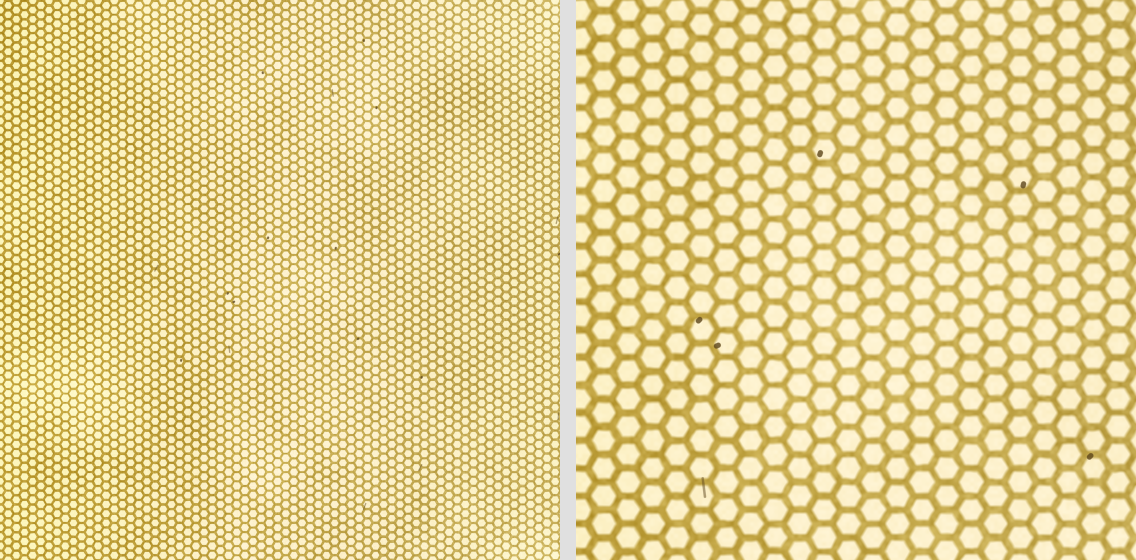
Left: the whole. Right: its middle third, enlarged.
A WebGL 2 fragment shader for this pattern:

```glsl
#version 300 es
precision highp float;
// Fine honeycomb mesh: cream flat-topped hexagons in staggered columns on ochre.
// A nearest-cell lattice gives a rounded hexagon distance; layered noise adds
// uneven ink, paper grain and mottling, and a loop scatters specks and fibres.

uniform vec2 u_resolution;
out vec4 fragColor;

const float COLUMNS = 68.6;             // hexagon columns across
const float ROWS = 60.6;                // hexagons down each column
const vec2 LATTICE_ORIGIN = vec2(0.4957, 0.6025);
const float HOLE_APOTHEM = 0.372;       // in units of the row pitch
const float CORNER_RADIUS = 0.10;
const float EDGE_SOFTNESS = 0.075;
const float SIZE_JITTER = 0.016;
const float EDGE_WOBBLE = 0.045;
const float GRAIN_SCALE = 420.0;
const int SPECK_COUNT = 18;

const vec3 OCHRE_LEFT = vec3(0.745, 0.620, 0.205);
const vec3 OCHRE_RIGHT = vec3(0.770, 0.670, 0.330);
const vec3 CREAM_LEFT = vec3(0.990, 0.965, 0.740);
const vec3 CREAM_MIDDLE = vec3(0.992, 0.945, 0.800);
const vec3 CREAM_RIGHT = vec3(0.985, 0.950, 0.775);
const vec3 SPECK_COLOR = vec3(0.36, 0.27, 0.10);

float hash(vec2 p) {
    vec3 q = fract(vec3(p.xyx) * 0.1031);
    q += dot(q, q.yzx + 33.33);
    return fract((q.x + q.y) * q.z);
}

float noise(vec2 p) {
    vec2 i = floor(p);
    vec2 f = fract(p);
    f = f * f * (3.0 - 2.0 * f);
    return mix(mix(hash(i), hash(i + vec2(1, 0)), f.x),
               mix(hash(i + vec2(0, 1)), hash(i + vec2(1, 1)), f.x), f.y);
}

float fbm(vec2 p) {
    float sum = 0.0;
    float weight = 0.5;
    for (int i = 0; i < 4; i++) {
        sum += weight * noise(p);
        p = p * 2.03 + 17.7;
        weight *= 0.5;
    }
    return sum / 0.9375;
}

// Offset from the nearest centre (xy) and a coordinate unique to that cell (zw).
vec4 nearestCell(vec2 p) {
    const vec2 pitch = vec2(1.7320508, 1.0);
    vec2 evenCell = round(p / pitch);
    vec2 oddCell = floor(p / pitch) + 0.5;
    vec2 a = p - evenCell * pitch;
    vec2 b = p - oddCell * pitch;
    return dot(a, a) < dot(b, b) ? vec4(a, evenCell) : vec4(b, oddCell);
}

// Signed distance to a flat-topped hexagon with the given apothem.
float hexagon(vec2 p, float apothem) {
    const vec3 k = vec3(-0.8660254, 0.5, 0.5773503);
    p = abs(p);
    p -= 2.0 * min(dot(k.xy, p), 0.0) * k.xy;
    p -= vec2(clamp(p.x, -k.z * apothem, k.z * apothem), apothem);
    return length(p) * sign(p.y);
}

// Coverage of scattered dark specks and short, fainter fibres.
float specks(vec2 uv, float pixel) {
    float cover = 0.0;
    for (int i = 0; i < SPECK_COUNT; i++) {
        float id = float(i) * 7.31 + 3.0;
        vec2 center = vec2(hash(vec2(id, 1.7)), hash(vec2(id, 9.2)));
        float angle = 0.3 + 1.6 * hash(vec2(id, 4.4));
        float isFibre = step(0.6, hash(vec2(id, 6.1)));
        float halfLength = mix(0.0006, 0.0055, isFibre);
        float radius = mix(0.0014, 0.0006, isFibre);
        vec2 axis = vec2(cos(angle), sin(angle));
        vec2 d = uv - center;
        d -= axis * clamp(dot(d, axis), -halfLength, halfLength);
        float mark = 1.0 - smoothstep(radius - 0.5 * pixel, radius + pixel, length(d));
        cover = max(cover, mark * mix(0.8, 0.5, isFibre));
    }
    return cover;
}

void main() {
    vec2 uv = gl_FragCoord.xy / u_resolution;
    float pixel = 1.0 / min(u_resolution.x, u_resolution.y);

    // Large stains and fine grain
    float stain = fbm(uv * 6.0 + 3.1) - 0.5;
    float grain = noise(uv * GRAIN_SCALE) - 0.5;
    float fleck = noise(uv * GRAIN_SCALE * 0.55 + 40.0) - 0.5;

    // Honeycomb, with slightly uneven holes
    vec2 lattice = (uv - LATTICE_ORIGIN) * vec2(COLUMNS * 0.8660254, ROWS);
    vec4 cell = nearestCell(lattice);
    float jitter = (hash(cell.zw * 2.0 + 200.0) - 0.5) * 2.0 * SIZE_JITTER;
    float apothem = HOLE_APOTHEM + jitter - 0.05 * stain;
    float d = hexagon(cell.xy, apothem - CORNER_RADIUS) - CORNER_RADIUS;
    d += EDGE_WOBBLE * fleck;
    float softness = max(EDGE_SOFTNESS, 0.6 * ROWS * pixel);
    float ink = smoothstep(-softness, softness, d);

    // Paper and ink drift in tint from left to right
    vec3 cream = mix(CREAM_LEFT, CREAM_MIDDLE, smoothstep(0.0, 0.5, uv.x));
    cream = mix(cream, CREAM_RIGHT, smoothstep(0.6, 1.0, uv.x));
    cream += vec3(0.01, 0.02, 0.05) * (grain - 2.0 * stain);
    vec3 ochre = mix(OCHRE_LEFT, OCHRE_RIGHT, smoothstep(0.0, 0.9, uv.x));
    ochre += vec3(0.07, 0.08, 0.10) * (grain + fleck) - vec3(0.12, 0.14, 0.15) * stain;

    vec3 color = mix(cream, ochre, ink);
    color = mix(color, SPECK_COLOR, specks(uv, pixel));
    fragColor = vec4(clamp(color, 0.0, 1.0), 1.0);
}
```
